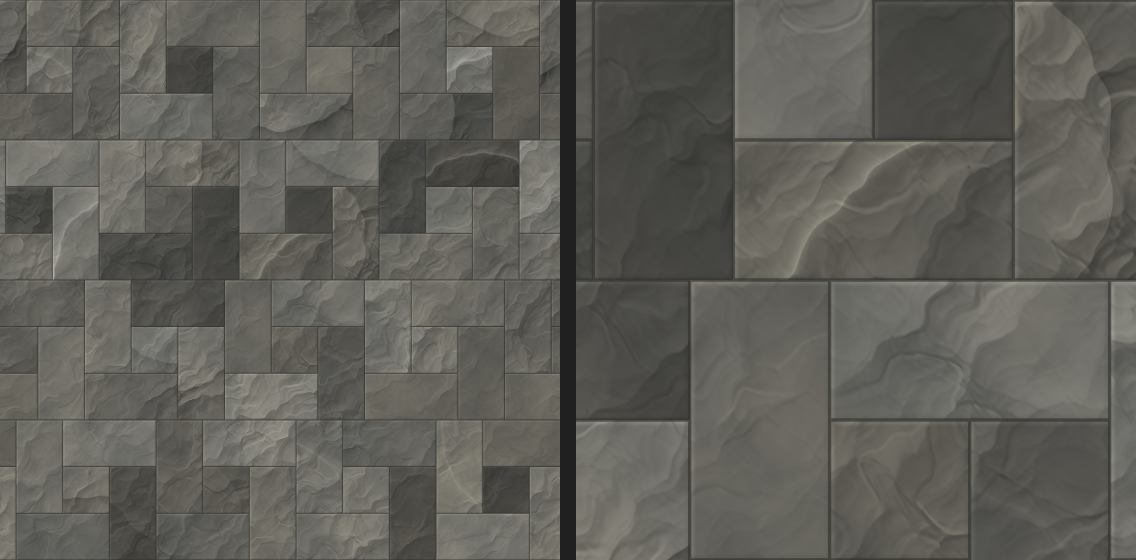
Left, the full canvas; right, a detail of the centre.
This texture is drawn by a WebGL 2 fragment shader. Its source:

```glsl
#version 300 es
precision highp float;
// Grey cleft-slate paving: rows of shifted pinwheels, each four 2x1 slabs around a square.

uniform vec2 u_resolution;
out vec4 fragColor;

const float REPEATS = 4.0;                 // pinwheels across and down
const float CELLS = 3.0;                   // slab units per pinwheel side
const float ROW_SHIFT[4] = float[4](0.115, 0.604, 0.708, 0.854); // bottom row first
const float SEAM = 0.012;                  // half width, in slab units
const float SEAM_DEPTH = 0.66;
const float BEVEL = 0.04;
const float RELIEF = 0.31;                 // strength of the shading
const float SLOPE_STEP = 0.025;
const float SPLIT_CHANCE = 0.26;           // slabs with one large broken layer
const float DARK_CHANCE = 0.17;
const vec2 LIGHT = vec2(-0.62, -0.78);     // y points down inside a slab
const vec3 WARM = vec3(1.02, 0.995, 0.915);
const vec3 COOL = vec3(1.0, 1.0, 0.96);
const vec3 SEAM_COLOUR = vec3(0.20, 0.20, 0.185);

vec2 hash2(vec2 p) {
  vec3 q = fract(p.xyx * vec3(0.1031, 0.1030, 0.0973));
  q += dot(q, q.yzx + 33.33);
  return fract((q.xx + q.yz) * q.zy);
}

// Layered sines, roughly -1 to 1.
float waves(vec2 p) {
  return 0.5 * sin(p.x * 1.7 + 1.3 * sin(p.y * 1.1))
       + 0.3 * sin(p.y * 2.9 + 1.6 * sin(p.x * 1.9 + 2.0))
       + 0.2 * sin(dot(p, vec2(4.3, -3.7)) + 1.5 * sin(p.y * 3.1));
}

// Cellular noise of tilted shallow bowls that meet in sharp ridges.
float chips(vec2 p) {
  vec2 cell = floor(p), f = p - cell;
  float lowest = 9.0;
  for (int j = -1; j <= 1; j++)
    for (int i = -1; i <= 1; i++) {
      vec2 g = vec2(i, j);
      vec2 d = g + hash2(cell + g) - f;
      vec2 tilt = hash2(cell + g + 71.0) - 0.5;
      lowest = min(lowest, dot(d, d) + 0.7 * dot(d, tilt));
    }
  return lowest;
}

// Cleft stone: diagonal chips plus a few thin layers.
float stoneHeight(vec2 p) {
  p += 0.13 * vec2(waves(p * 2.3), waves(p.yx * 2.7 + 4.0));
  p += 0.02 * vec2(waves(p * 8.1 + 3.0), waves(p.yx * 9.3));
  vec2 grain = vec2(0.65 * (p.x - p.y), 1.05 * (p.x + p.y));
  float broad = chips(grain * 1.2);
  float layers = 1.3 * broad + 0.9 * waves(grain * 1.2);
  float terrace = floor(layers) + smoothstep(0.0, 0.16, fract(layers));
  return 0.30 * broad + 0.075 * chips(grain * 2.9 + 9.0)
       + 0.013 * chips(grain * 7.7) + 0.045 * terrace;
}

// Finds the slab of a pinwheel holding q: corner in xy, size in zw, number in id.
vec4 findSlab(vec2 q, out float id) {
  if (q.x < 1.0 && q.y < 2.0) { id = 0.0; return vec4(0, 0, 1, 2); }
  if (q.x >= 1.0 && q.y < 1.0) { id = 1.0; return vec4(1, 0, 2, 1); }
  if (q.x >= 2.0) { id = 2.0; return vec4(2, 1, 1, 2); }
  if (q.y >= 2.0) { id = 3.0; return vec4(0, 2, 2, 1); }
  id = 4.0;
  return vec4(1, 1, 1, 1);
}

void main() {
  vec2 p = gl_FragCoord.xy / u_resolution * REPEATS;
  float pixel = REPEATS * CELLS / min(u_resolution.x, u_resolution.y);

  // Pinwheel and slab
  float row = clamp(floor(p.y), 0.0, REPEATS - 1.0);
  p.x -= ROW_SHIFT[int(row)];
  float column = mod(floor(p.x), REPEATS);
  vec2 q = CELLS * vec2(fract(p.x), 1.0 - fract(p.y));
  float id;
  vec4 slab = findSlab(q, id);
  vec2 local = q - slab.xy;
  vec2 seed = vec2(column * 5.0 + id + 3.0, row * 7.0 + 11.0);
  vec2 look = hash2(seed), wear = hash2(seed + 37.0), turn = hash2(seed + 83.0);

  // Tone of the slab, with broad soft stains
  vec2 s = local + 40.0 * hash2(seed + 19.0);
  float tone = mix(0.325, 0.465, pow(look.x, 0.75));
  if (look.y < DARK_CHANCE) tone = mix(0.25, 0.31, look.x);
  float stain = waves(s * 1.3);
  tone *= 1.0 + 0.085 * stain + 0.015 * waves(s * 7.0) + 0.01 * waves(s * 23.0);

  // Relief lit from the upper left, rough in patches
  float h = stoneHeight(s);
  vec2 slope = vec2(stoneHeight(s + vec2(SLOPE_STEP, 0)) - h,
                    stoneHeight(s + vec2(0, SLOPE_STEP)) - h) / SLOPE_STEP;
  float patches = mix(0.55, 1.2, smoothstep(-0.5, 0.5, waves(s * 1.9 + 6.0)));
  float lit = -dot(slope, LIGHT) * patches * mix(0.2, 1.0, wear.x);
  tone *= 1.0 + RELIEF * lit / (1.0 + abs(lit));

  // One large broken layer with a pale rim on some slabs
  if (wear.y < SPLIT_CHANCE) {
    float angle = 6.2832 * turn.x;
    vec2 across = vec2(cos(angle), sin(angle));
    vec2 c = local - 0.5 * slab.zw;
    float along = dot(c, vec2(-across.y, across.x));
    float edge = dot(c, across) - 0.2 + 0.3 * along * along + 0.06 * waves(s * 3.0);
    float lower = smoothstep(-pixel, pixel, edge);
    float facing = dot(across, LIGHT);
    tone += lower * (0.045 * facing - 0.015 + 0.08 * facing * exp(-edge * 6.0));
    tone += 0.09 * smoothstep(-0.4, 0.8, facing) * exp(-abs(edge) * 32.0);
  }
  vec3 colour = tone * mix(COOL, WARM, clamp(turn.y + 0.35 * stain, 0.0, 1.0));

  // Thin bevel and dark seam
  vec2 far = slab.zw - local;
  float bright = 1.0 - smoothstep(SEAM, SEAM + BEVEL, min(local.x, local.y));
  float shade = 1.0 - smoothstep(SEAM, SEAM + BEVEL, min(far.x, far.y));
  colour *= 1.0 + 0.17 * bright - 0.06 * shade;
  float rim = min(min(local.x, local.y), min(far.x, far.y));
  float seam = 1.0 - smoothstep(SEAM - 0.5 * pixel, SEAM + 0.5 * pixel, rim);
  fragColor = vec4(mix(colour, SEAM_COLOUR, SEAM_DEPTH * seam), 1.0);
}
```
